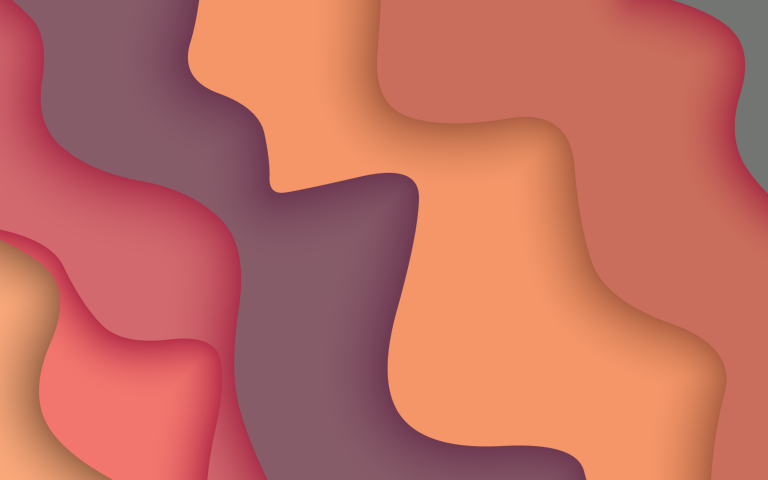
Reproduce this background procedurally as a WebGL 1 fragment shader.

```glsl
precision highp float;

uniform vec2 u_resolution;

// The canvas is 480 units tall; each edge is a smooth chain of parabolas.
vec2 pos, joint, bend;
float gap;  // signed distance to the current edge, positive at lower left

void startEdge(float x, float y, float bendX, float bendY) {
  joint = vec2(x, y);
  bend = vec2(bendX, bendY);
  gap = 1e5;
}

// Keep the point of the parabola at t if it is the nearest so far
void probe(float t, vec2 offset, vec2 slope, vec2 curve) {
  t = clamp(t, 0.0, 1.0);
  vec2 q = offset + (slope + curve * t) * t;
  vec2 tangent = slope + 2.0 * curve * t;
  float r = length(q);
  if (r < abs(gap)) gap = tangent.x * q.y > tangent.y * q.x ? r : -r;
}

// Extend the edge halfway to the next bend and solve the cubic for its distance
void turn(float x, float y) {
  vec2 next = vec2(x, y);
  vec2 end = 0.5 * (bend + next);
  vec2 a = bend - joint;
  vec2 curve = joint - 2.0 * bend + end;
  vec2 offset = joint - pos;
  float k = 1.0 / dot(curve, curve);
  float kx = k * dot(a, curve);
  float ky = k * (2.0 * dot(a, a) + dot(offset, curve)) / 3.0;
  float kz = k * dot(offset, a);
  float p = ky - kx * kx;
  float q = kx * (2.0 * kx * kx - 3.0 * ky) + kz;
  float h = q * q + 4.0 * p * p * p;
  if (h >= 0.0) {
    vec2 root = 0.5 * (vec2(1.0, -1.0) * sqrt(h) - q);
    vec2 cube = sign(root) * pow(abs(root), vec2(1.0 / 3.0));
    probe(cube.x + cube.y - kx, offset, 2.0 * a, curve);
  } else {
    float z = sqrt(-p);
    float angle = acos(clamp(q / (2.0 * p * z), -1.0, 1.0)) / 3.0;
    float m = cos(angle);
    float n = sin(angle) * sqrt(3.0);
    probe(2.0 * m * z - kx, offset, 2.0 * a, curve);
    probe(-(n + m) * z - kx, offset, 2.0 * a, curve);
  }
  joint = end;
  bend = next;
}

// Fill the lower left of the edge, with a soft shadow along its inside
vec3 layer(vec3 behind, vec3 base, vec3 shade, float reach) {
  float shadow = pow(clamp(1.0 - gap / reach, 0.0, 1.0), 2.0);
  float soft = 360.0 / u_resolution.y;
  return mix(behind, mix(base, shade, shadow), smoothstep(-soft, soft, gap));
}

void main() {
  pos = 480.0 * gl_FragCoord.xy / u_resolution.y;
  vec3 color = vec3(0.45, 0.46, 0.45);

  // Terracotta
  startEdge(640.0, 488.0, 705.0, 474.0);
  turn(754.0, 430.0); turn(726.0, 340.0); turn(772.0, 277.0); turn(820.0, 255.0);
  color = layer(color, vec3(0.79, 0.43, 0.36), vec3(0.66, 0.19, 0.27), 62.0);

  // Orange
  startEdge(384.0, 570.0, 382.0, 480.0);
  turn(373.0, 375.0); turn(445.0, 351.0); turn(570.0, 372.0); turn(579.0, 255.0);
  turn(605.0, 180.0); turn(737.0, 133.0); turn(712.0, 40.0); turn(708.0, -80.0);
  color = layer(color, vec3(0.96, 0.59, 0.41), vec3(0.68, 0.38, 0.26), 72.0);

  // Plum
  startEdge(206.0, 560.0, 202.0, 475.0);
  turn(179.0, 401.0); turn(259.0, 372.0); turn(270.0, 320.0); turn(269.0, 285.0);
  turn(302.0, 290.0); turn(420.0, 317.0); turn(418.0, 245.0); turn(376.0, 95.0);
  turn(428.0, 30.0); turn(576.0, 38.0); turn(592.0, -20.0); turn(605.0, -100.0);
  color = layer(color, vec3(0.53, 0.36, 0.41), vec3(0.43, 0.22, 0.32), 75.0);

  // Rose
  startEdge(-50.0, 530.0, 15.0, 480.0);
  turn(49.0, 442.0); turn(35.0, 355.0); turn(92.0, 308.0); turn(190.0, 290.0);
  turn(248.0, 235.0); turn(230.0, 112.0); turn(246.0, 44.0); turn(292.0, -50.0);
  color = layer(color, vec3(0.82, 0.41, 0.43), vec3(0.67, 0.19, 0.29), 72.0);

  // Coral
  startEdge(-60.0, 258.0, 45.0, 252.0);
  turn(82.0, 175.0); turn(122.0, 135.0); turn(216.0, 146.0);
  turn(225.0, 92.0); turn(206.0, 10.0); turn(205.0, -80.0);
  color = layer(color, vec3(0.95, 0.46, 0.43), vec3(0.72, 0.19, 0.29), 60.0);

  // Peach
  startEdge(-60.0, 265.0, 30.0, 232.0);
  turn(70.0, 182.0); turn(31.0, 92.0); turn(58.0, 30.0); turn(165.0, -28.0);
  color = layer(color, vec3(0.98, 0.66, 0.48), vec3(0.63, 0.41, 0.29), 68.0);

  gl_FragColor = vec4(color, 1.0);
}
```
